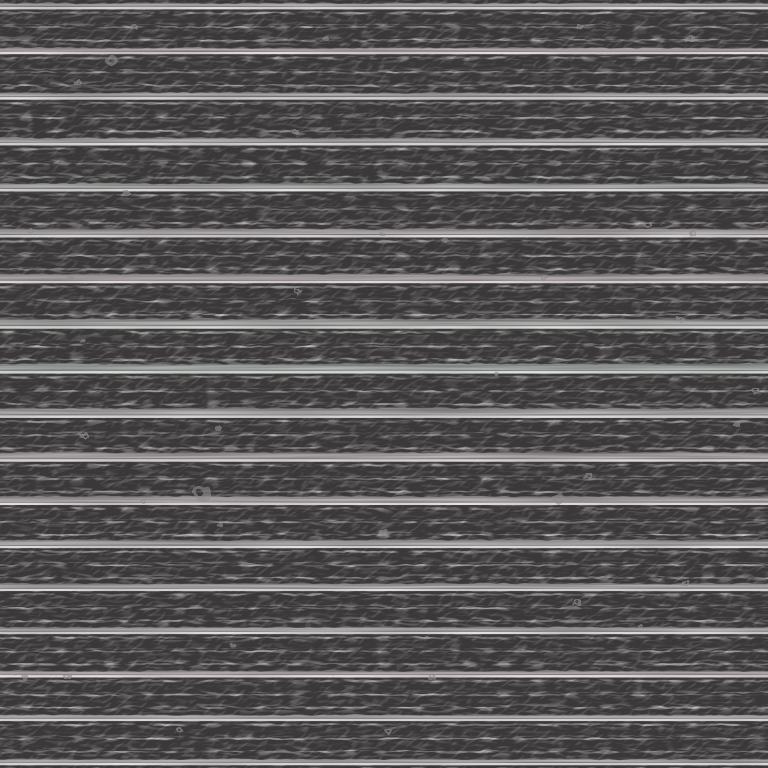
Write a WebGL 2 fragment shader that draws this texture.

```glsl
#version 300 es
precision highp float;
// Horizontal grooved metal: eighteen pale ridges over dark, scratched, speckled troughs.

uniform vec2 u_resolution;
out vec4 fragColor;

const float PI = 3.14159265;
const float RIDGE_PITCH = 0.0579;
const float FIRST_RIDGE = 0.0107;
const float TROUGH = 0.225;
const float HIGHLIGHT = 0.82;

vec2 hash2(vec2 cell) {
    vec3 q = fract(cell.xyx * vec3(0.1031, 0.1030, 0.0973));
    q += dot(q, q.yzx + 33.33);
    return fract((q.xx + q.yz) * q.zy);
}

float cornerGradient(vec2 cell, vec2 offset) {
    float angle = 2.0 * PI * hash2(cell).x;
    return dot(vec2(cos(angle), sin(angle)), offset);
}

float gradientNoise(vec2 p) {
    vec2 i = floor(p), f = fract(p);
    vec2 u = f * f * f * (f * (f * 6.0 - 15.0) + 10.0);
    vec2 e = vec2(1.0, 0.0);
    float low = mix(cornerGradient(i, f), cornerGradient(i + e, f - e), u.x);
    float high = mix(cornerGradient(i + e.yx, f - e.yx), cornerGradient(i + 1.0, f - 1.0), u.x);
    return 1.4 * mix(low, high, u.y);
}

// Soft periodic line; all lengths are fractions of one ridge pitch.
float stripe(float p, float center, float halfWidth, float soft) {
    float d = abs(fract(p - center + 0.5) - 0.5);
    return 1.0 - smoothstep(halfWidth - soft, halfWidth + soft, d);
}

// Thin line that fades and breaks along its length.
float brokenStripe(float p, float x, float center, float halfWidth, float soft, float seed) {
    float wear = gradientNoise(vec2(x * 26.0, seed)) + 0.5 * gradientNoise(vec2(x * 85.0, seed + 9.0));
    return stripe(p, center, halfWidth, soft) * smoothstep(-0.65, 0.45, wear);
}

// Sparse irregular rings scattered over a jittered grid.
float debris(vec2 uv, float grid, float chance, float radius, float soft) {
    vec2 cell = floor(uv * grid);
    vec2 pick = hash2(cell + grid * 3.0);
    vec2 center = (cell + 0.2 + 0.6 * hash2(cell + 71.0)) / grid;
    float size = radius * mix(0.5, 1.0, pick.y);
    float d = length((uv - center) * vec2(0.85, 1.15));
    d += size * 0.7 * gradientNoise(uv * 0.9 / radius);
    float ring = 1.0 - smoothstep(size * 0.3, size * 0.3 + soft, abs(d - size * 0.7));
    return ring * step(pick.x, chance);
}

void main() {
    vec2 uv = gl_FragCoord.xy / u_resolution;
    float x = uv.x;
    float depth = 1.0 - uv.y;
    float soft = max(0.012, 0.55 / (RIDGE_PITCH * u_resolution.y));

    // Ridge spacing opens toward the middle; edges waver slightly.
    float swell = pow(sin(PI * depth), 2.0);
    float phase = (depth - FIRST_RIDGE - 0.011 * swell) / RIDGE_PITCH;
    float row = floor(phase + 0.3);
    float p = fract(phase);
    float ragged = phase + 0.022 * gradientNoise(vec2(x * 75.0, phase * 3.0))
                         + 0.012 * gradientNoise(vec2(x * 12.0, row * 5.3));

    // Slanted scratches and horizontal fibres in the troughs.
    float scratch = gradientNoise(vec2((x + depth * 1.2) * 130.0, depth * 110.0));
    float fibre = gradientNoise(vec2(x * 45.0, phase * 13.0));
    float nearLines = max(stripe(p, 0.1, 0.07, 0.06),
                      max(stripe(p, 0.41, 0.06, 0.05), stripe(p, 0.72, 0.08, 0.06)));
    float tone = TROUGH + 0.08 * smoothstep(0.1, 0.6, scratch);
    tone += mix(0.06, 0.2, nearLines) * smoothstep(-0.05, 0.5, fibre);

    // Secondary machining lines.
    float seed = row * 7.31;
    float rowWear = mix(0.75, 1.1, hash2(vec2(row, 4.0)).x);
    tone += 0.20 * rowWear * brokenStripe(ragged, x, 0.105, 0.022, soft, seed + 0.4);
    tone += 0.11 * rowWear * brokenStripe(ragged, x, 0.365, 0.010, soft, seed + 1.7);
    tone += 0.22 * rowWear * brokenStripe(ragged, x, 0.425, 0.018, soft, seed + 2.6);
    tone += 0.24 * rowWear * brokenStripe(ragged, x, 0.715, 0.020, soft, seed + 3.5);

    // Brushed ridge flank, widest near the middle rows.
    float flankStart = mix(0.88, 0.80, swell);
    float wavyP = fract(ragged);
    float flank = smoothstep(flankStart - soft, flankStart + 2.0 * soft, wavyP)
                * smoothstep(0.0, soft, 1.0 - p);
    float brushed = gradientNoise(vec2(x * 6.0, phase * 24.0));
    float flankTone = mix(0.49, 0.64, smoothstep(flankStart, 0.92, p)) + 0.11 * brushed;
    tone = mix(tone, flankTone, flank);

    // Dark seams on both sides of the crest highlight.
    float seamWear = 0.55 + 0.45 * gradientNoise(vec2(x * 7.0, seed + 5.0));
    tone = mix(tone, 0.34, 0.75 * seamWear * stripe(phase, 0.958, 0.012, soft));
    tone = mix(tone, TROUGH, 0.8 * stripe(phase, 0.055, 0.014, soft));
    float crest = stripe(phase, 0.0, 0.026, soft);
    float crestTone = HIGHLIGHT + 0.10 * gradientNoise(vec2(x * 9.0, seed + 6.0));
    tone = mix(tone, crestTone, crest);

    // Small specks and a few larger flakes.
    float edge = 0.7 / u_resolution.y;
    float specks = debris(uv, 15.0, 0.16, 0.0045, edge);
    float flakes = debris(uv, 5.0, 0.14, 0.011, edge);
    tone = mix(tone, 0.55, max(specks * 0.65, flakes * 0.6));

    // Warm grey overall, with faint pink or green ridges.
    vec3 ridgeTint = mix(vec3(0.012, -0.010, 0.004), vec3(-0.012, 0.010, -0.002), hash2(vec2(row, 9.0)).y);
    vec3 color = vec3(tone) + vec3(0.006, -0.005, -0.003) + ridgeTint * max(flank, crest);
    fragColor = vec4(clamp(color, 0.0, 1.0), 1.0);
}
```
